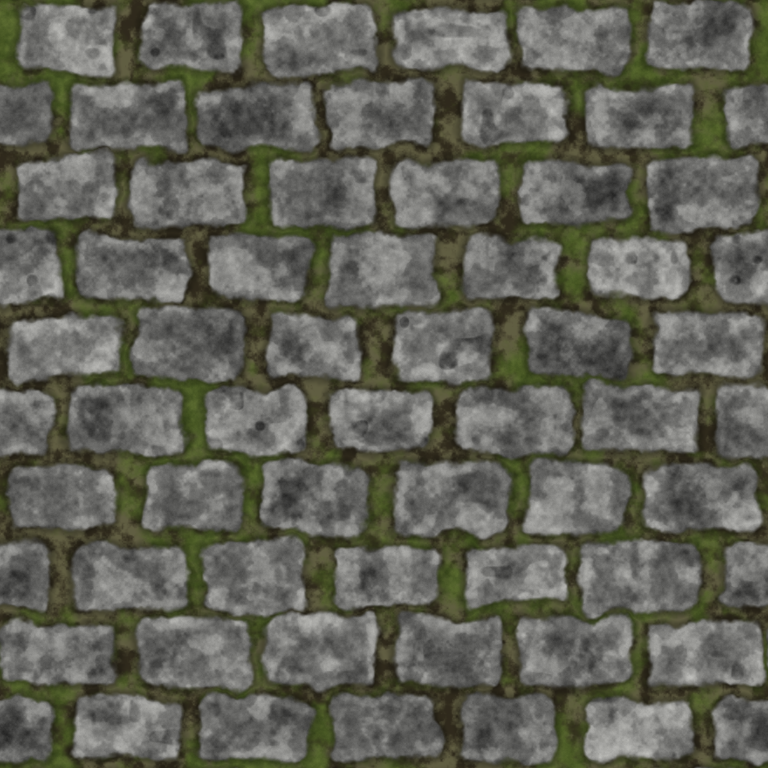
Give the GLSL for this texture, as a WebGL 1 fragment shader.

```glsl
precision highp float;
uniform vec2 u_resolution;

vec3 hash3(vec2 p) {
  vec3 h = fract(p.xyx * vec3(0.1031, 0.1030, 0.0973));
  h += dot(h, h.yxz + 33.33);
  return fract((h.xxy + h.yzz) * h.zyx);
}

// Value noise that wraps after "period" lattice cells
float latticeValue(vec2 cell, float period) {
  return hash3(floor(mod(cell + 0.5, period)) + period).x;
}

float noise(vec2 uv, float period) {
  vec2 p = uv * period;
  vec2 cell = floor(p);
  vec2 f = fract(p);
  f = f * f * (3.0 - 2.0 * f);
  vec2 e = vec2(1.0, 0.0);
  return mix(
    mix(latticeValue(cell, period), latticeValue(cell + e.xy, period), f.x),
    mix(latticeValue(cell + e.yx, period), latticeValue(cell + e.xx, period), f.x),
    f.y);
}

float fbm(vec2 uv, float period) {
  float sum = 0.0;
  float weight = 0.5;
  for (int i = 0; i < 4; i++) {
    sum += weight * noise(uv, period);
    weight *= 0.55;
    period *= 2.0;
  }
  return sum / 1.01;
}

float roundedBox(vec2 p, vec2 halfSize, float radius) {
  vec2 d = abs(p) - halfSize + radius;
  return length(max(d, 0.0)) + min(max(d.x, d.y), 0.0) - radius;
}

// Distance to the nearest stone in row heights, and that stone's random tone
vec2 nearestStone(vec2 p) {
  vec2 pitch = vec2(10.0 / 6.0, 1.0);
  vec2 nearest = vec2(9.0, 0.0);
  for (int j = -1; j <= 1; j++) {
    float row = floor(p.y) + float(j);
    float shift = 0.5 * mod(row + 1.0, 2.0);
    for (int i = -1; i <= 1; i++) {
      float column = floor(p.x / pitch.x - shift) + float(i);
      vec2 id = floor(mod(vec2(column, row) + 0.5, vec2(6.0, 10.0)));
      vec3 place = hash3(id + 17.0) - 0.5;
      vec3 form = hash3(id + 71.0) - 0.5;
      vec2 local = p - (vec2(column + shift, row) + 0.5) * pitch;
      local -= place.xy * vec2(0.11, 0.07);
      local += vec2(-local.y, local.x) * place.z * 0.15;
      vec2 halfSize = vec2(0.69, 0.425) + form.xy * vec2(0.18, 0.09);
      halfSize.y += local.x * form.z * 0.08;
      float d = roundedBox(local, halfSize, 0.13);
      if (d < nearest.x) nearest = vec2(d, hash3(id + 131.0).x);
    }
  }
  return nearest;
}

void main() {
  vec2 uv = gl_FragCoord.xy / u_resolution;

  // Ragged stone outlines
  vec2 wobble = vec2(fbm(uv, 28.0), fbm(uv + 0.37, 28.0)) - 0.5;
  vec2 stone = nearestStone(uv * 10.0 + wobble * 0.24);
  float d = stone.x;

  // Weathered granite: worn pale rim, blotches, dark stains and grain
  float blotch = fbm(uv + 0.13, 34.0);
  float stain = fbm(uv + 0.71, 13.0);
  float grain = fbm(uv, 110.0);
  float rim = smoothstep(-0.22, -0.07, d);
  float tone = 0.425 + (stone.y - 0.5) * 0.09;
  tone += (blotch - 0.5) * 0.34 + (grain - 0.5) * 0.24;
  tone += 0.07 * smoothstep(0.5, 0.62, blotch) + 0.05 * rim;
  tone -= 0.10 * smoothstep(0.52, 0.68, stain) * (1.0 - 0.5 * rim);
  tone -= 0.16 * smoothstep(0.79, 0.9, noise(uv + 0.23, 37.0)) * smoothstep(0.5, 0.9, stone.y);
  tone *= 1.0 - 0.22 * smoothstep(-0.07, 0.02, d);
  vec3 granite = tone * vec3(1.0, 1.0, 0.98);

  // Earth joints with patches of moss
  float soil = fbm(uv + 0.53, 62.0);
  vec3 joint = mix(vec3(0.17, 0.15, 0.10), vec3(0.35, 0.34, 0.24), smoothstep(0.3, 0.68, soil));
  float moss = smoothstep(0.44, 0.68, 0.6 * fbm(uv + 0.31, 9.0) + 0.4 * fbm(uv, 44.0));
  vec3 mossColor = mix(vec3(0.20, 0.27, 0.09), vec3(0.37, 0.44, 0.19), grain);
  joint = mix(joint, mossColor, 0.85 * moss);
  joint *= mix(0.76, 1.08, smoothstep(0.0, 0.13, d));

  float cover = smoothstep(0.035, -0.035, d);
  gl_FragColor = vec4(mix(joint, granite, cover), 1.0);
}
```
